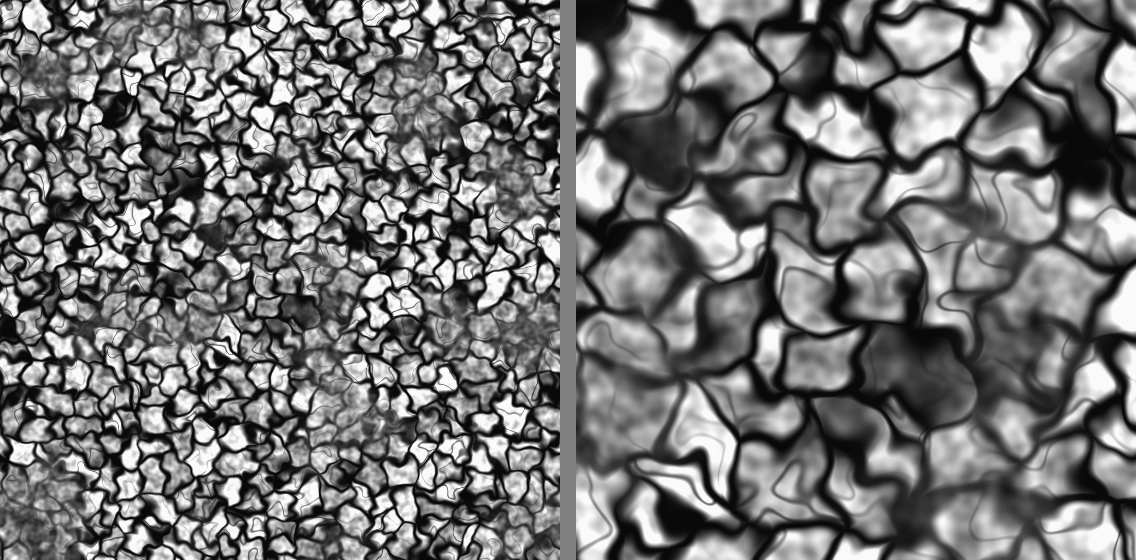
Left: the whole. Right: its middle third, enlarged.
Reproduce this texture procedurally as a WebGL 1 fragment shader.

```glsl
precision highp float;
// Densely packed pale grains with dark gaps, creased and mottled, in greyscale.
uniform vec2 u_resolution;

vec2 hash2(vec2 p) {
  vec3 h = fract(p.xyx * vec3(0.1031, 0.1030, 0.0973));
  h += dot(h, h.yzx + 33.33);
  return fract((h.xx + h.yz) * h.zy);
}

float gradientDot(vec2 cell, vec2 offset) {
  float angle = 6.2832 * hash2(cell).x;
  return dot(vec2(cos(angle), sin(angle)), offset);
}

float gradientNoise(vec2 p) {
  vec2 i = floor(p), f = fract(p);
  vec2 u = f * f * f * (f * (f * 6.0 - 15.0) + 10.0);
  vec2 x = vec2(1.0, 0.0);
  float low = mix(gradientDot(i, f), gradientDot(i + x, f - x), u.x);
  float high = mix(gradientDot(i + x.yx, f - x.yx), gradientDot(i + x.xx, f - x.xx), u.x);
  return 1.4 * mix(low, high, u.y);
}

// Cellular distance with a random size, stretch and direction per grain.
// Returns the gap to the next grain (x) and the id of the nearest one (yz).
vec3 grainCell(vec2 p) {
  vec2 base = floor(p), id = base;
  float nearest = 9.0, second = 9.0;
  for (int y = -2; y <= 2; y++) {
    for (int x = -2; x <= 2; x++) {
      vec2 cell = base + vec2(float(x), float(y));
      vec2 shape = hash2(cell + 71.0);
      vec2 d = p - cell - hash2(cell + 13.0);
      float angle = 3.1416 * shape.x;
      float c = cos(angle), s = sin(angle);
      d = vec2(c * d.x + s * d.y, c * d.y - s * d.x) * vec2(0.8, 1.22);
      float dist = length(d) / mix(0.8, 1.25, shape.y);
      if (dist < nearest) {
        second = nearest;
        nearest = dist;
        id = cell;
      } else {
        second = min(second, dist);
      }
    }
  }
  return vec3(second - nearest, id);
}

void main() {
  vec2 p = gl_FragCoord.xy / min(u_resolution.x, u_resolution.y);

  // Uneven outlines
  vec2 warp = vec2(gradientNoise(p * 38.0), gradientNoise(p * 38.0 + 57.3));
  vec2 q = p * 23.0 + 0.32 * warp;
  vec3 grain = grainCell(q);
  vec2 character = hash2(grain.yz + 137.0);

  // Grain body against the dark gaps
  float body = smoothstep(0.02, 0.36, grain.x + 0.1 * gradientNoise(p * 31.0 + 9.0));

  // Mottled surface
  float mottle = 0.6 * gradientNoise(p * 52.0 + 21.0) + 0.4 * gradientNoise(p * 108.0);
  float shade = 0.62 + 0.45 * character.x + 0.55 * mottle;

  // Thin dark creases, stronger on some grains
  float ridge = abs(gradientNoise(q * 1.4 + character * 40.0));
  float crease = 1.0 - smoothstep(0.0, 0.15, ridge);
  float tone = body * shade * (1.0 - 0.65 * character.y * crease);

  // Hazy patches where the gaps fade
  float haze = smoothstep(0.05, 0.55, gradientNoise(p * 6.0 + 4.0));
  tone = mix(tone, 0.42 + 0.5 * mottle, 0.6 * haze);

  gl_FragColor = vec4(vec3(clamp(0.035 + 0.965 * tone, 0.02, 0.98)), 1.0);
}
```
